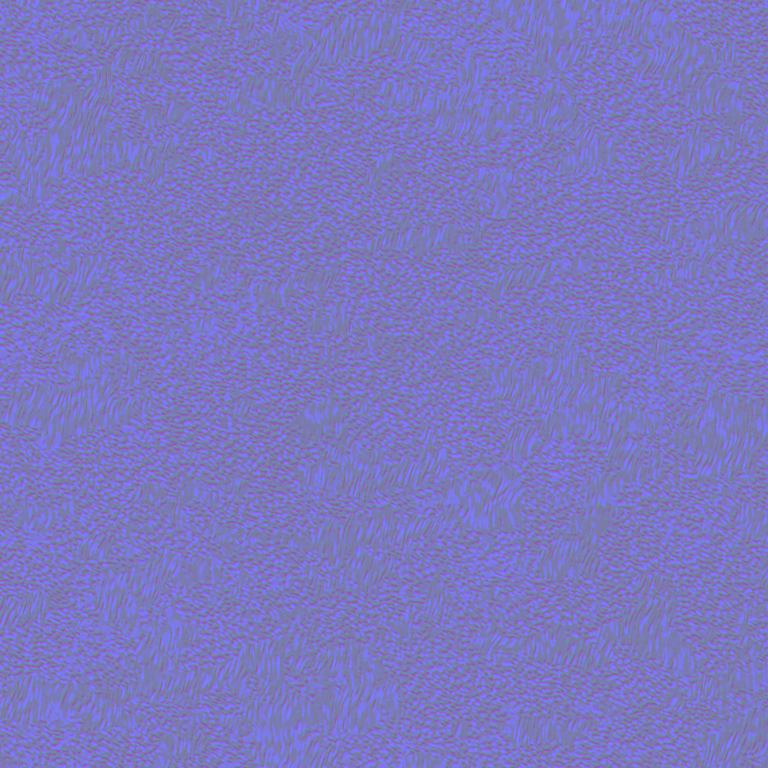
This texture map is drawn by a WebGL 2 fragment shader. Its source:

```glsl
#version 300 es
precision highp float;
// Surface normal map of a rough, brushed coating: fine diagonal grain,
// ragged patches of steep strokes and small flat blotches. All fields are sums
// of random cellular bumps; the slope along one axis tints the colour.

uniform vec2 u_resolution;
out vec4 outColor;

const vec3 HOLLOW = vec3(0.480, 0.472, 0.660);
const vec3 PLATEAU = vec3(0.490, 0.470, 0.945);
const vec3 SHADE_TINT = vec3(0.058, -0.100, 0.035);
const vec3 LIT_TINT = vec3(-0.026, 0.062, -0.003);
const vec3 STROKE_TINT = vec3(-0.004, 0.010, 0.0);
const vec2 SLOPE_AXIS = vec2(0.30, -0.95);
const float SLOPE_STEP = 0.0008;
const float SOFT = 0.0;   // plain round bumps
const float RIMMED = 3.0; // bumps with a counter rim, which keeps the mean even

// Three random values in 0..1 for a cell.
vec3 hash3(vec2 cell, uint seed) {
  uvec3 v = uvec3(uvec2(ivec2(cell)), seed) * 1664525u + 1013904223u;
  for (int i = 0; i < 2; i++) {
    v.x += v.y * v.z;
    v.y += v.z * v.x;
    v.z += v.x * v.y;
    v ^= v >> 16u;
  }
  return vec3(v & 65535u) / 65535.0;
}

// Cellular noise around zero: one raised or sunken bump per cell.
float bumps(vec2 p, float rim, uint seed) {
  vec2 cell = floor(p);
  float sum = 0.0;
  for (int y = -1; y <= 1; y++) {
    for (int x = -1; x <= 1; x++) {
      vec2 id = cell + vec2(x, y);
      vec3 rnd = hash3(id, seed);
      vec2 d = p - id - rnd.xy;
      float r2 = min(1.0, dot(d, d));
      float profile = (1.0 - r2) * (1.0 - r2) * (1.0 - rim * r2);
      sum += rnd.z < 0.5 ? -profile : profile;
    }
  }
  return sum * mix(0.58, 0.87, rim / RIMMED);
}

// Bumps stretched along an angle; density counts cells along and across it.
float streaks(vec2 p, float angle, vec2 density, float rim, uint seed) {
  vec2 along = vec2(cos(angle), sin(angle));
  vec2 across = vec2(-along.y, along.x);
  return bumps(vec2(dot(p, along), dot(p, across)) * density, rim, seed);
}

// Irregular shift that bends the streaks.
vec2 sway(vec2 p) {
  return 0.006 * vec2(bumps(p * 28.0, SOFT, 8u), bumps(p * 28.0, SOFT, 9u));
}

// Relief: diagonal grain that gives way to strokes inside the patches.
float relief(vec2 p, float strokeShare) {
  vec2 shift = sway(p);
  vec2 bent = p + shift;
  float grain = streaks(p + 0.5 * shift, -0.6, vec2(135.0, 200.0), RIMMED, 1u);
  float strokes = streaks(bent, 1.38, vec2(55.0, 210.0), RIMMED, 2u);
  return mix(grain, strokes, strokeShare);
}

void main() {
  vec2 p = gl_FragCoord.xy / u_resolution.y;

  // Broad layout: stroke patches, calm rising bands, blotch clusters.
  float band = streaks(p, 0.35, vec2(3.0, 7.0), SOFT, 5u);
  float patchField = streaks(p, 0.15, vec2(13.0, 24.0), SOFT, 3u);
  float ragged = 0.5 * bumps(p * 60.0, SOFT, 4u) + 0.3 * band;
  float strokeShare = 0.85 * smoothstep(0.0, 0.5, patchField + ragged);
  float cluster = smoothstep(-0.1, 0.8, bumps(p * 18.0, SOFT, 6u) + 0.4 * band);
  vec2 bent = p + sway(p);
  float blotchField = streaks(bent, 1.0, vec2(110.0, 155.0), SOFT, 7u);
  float blotch = cluster * smoothstep(0.35, 0.70, blotchField);

  // Height and slope of the fine relief.
  vec2 offset = SLOPE_AXIS * SLOPE_STEP;
  float ahead = relief(p + offset, strokeShare);
  float behind = relief(p - offset, strokeShare);
  float height = 0.5 * (ahead + behind) + 0.04 * band;
  float slope = 4.0 * (ahead - behind) * (1.0 - 0.4 * blotch);

  // Colour: flat tops are bright, the two kinds of steep side are tinted.
  float top = smoothstep(-0.22, 0.66, height);
  top = max(top, 0.85 * blotch);
  float shade = smoothstep(0.45, 1.65, slope);
  float lit = smoothstep(0.30, 1.55, -slope);
  vec3 tint = SHADE_TINT * shade + LIT_TINT * lit;
  vec3 color = mix(HOLLOW, PLATEAU, top);
  color += tint * (1.0 - 0.35 * top) + STROKE_TINT * strokeShare;
  outColor = vec4(color, 1.0);
}
```
